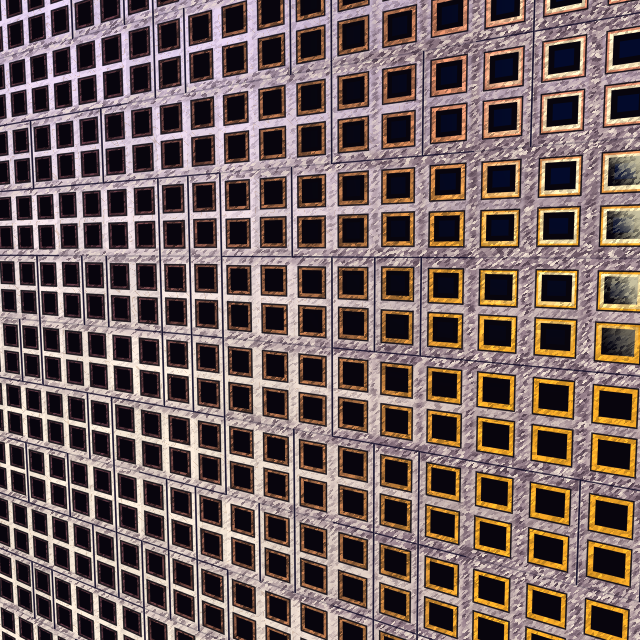
Write a three.js fragment shader that draws this pattern.

```glsl
// Oblique view of a stone facade: paired square windows, bronze frames, staggered panel joints.
varying vec2 vUv;

// Perspective of the wall (y down): point = (ORIGIN + k*ACROSS + j*DOWN) / (1 + dot(FADE, kj))
const vec2 ORIGIN = vec2(0.967, 0.495);
const vec2 ACROSS = vec2(-0.0555, 0.0197);
const vec2 DOWN = vec2(0.0098, 0.1896);
const vec2 FADE = vec2(0.0501, 0.018);

// Sizes as parts of one bay (width, storey height)
const vec2 WINDOW_HALF = vec2(0.345, 0.172);
const float ROW_OFFSET = 0.222;
const float FRAME = 0.095;
const float JITTER = 0.012;
// Sizes as parts of the canvas
const float SOFT = 0.0011;
const float JOINT = 0.0013;
const vec2 FLECK_SCALE = vec2(125.0, 330.0);
const float FLECK_ANGLE = 0.62;

const vec3 CREAM = vec3(0.99, 0.93, 0.86);
const vec3 LAVENDER = vec3(0.90, 0.83, 0.95);
const vec3 MAUVE = vec3(0.60, 0.51, 0.55);
const vec3 SHADE = vec3(0.30, 0.23, 0.28);
const vec3 INK = vec3(0.03, 0.02, 0.05);
const vec3 NAVY = vec3(0.01, 0.04, 0.17);
const vec3 PLUM = vec3(0.30, 0.18, 0.21);
const vec3 BRONZE = vec3(0.58, 0.38, 0.25);
const vec3 GOLD = vec3(0.93, 0.64, 0.16);
const vec3 COPPER = vec3(0.86, 0.55, 0.43);
const vec3 GLARE = vec3(0.98, 0.94, 0.78);

float hash(vec2 p) {
  return fract(sin(dot(p, vec2(12.99, 78.23))) * 4375.5);
}

// Cellular noise: x = distance to nearest seed, y = random value of that seed
vec2 cellular(vec2 p) {
  vec2 nearest = vec2(9.0, 0.0);
  for (int y = -1; y <= 1; y++) {
    for (int x = -1; x <= 1; x++) {
      vec2 id = floor(p) + vec2(float(x), float(y));
      vec2 seed = id + vec2(hash(id), hash(id + 31.7));
      float d = length(p - seed);
      if (d < nearest.x) nearest = vec2(d, hash(id + 7.3));
    }
  }
  return nearest;
}

float box(vec2 p, vec2 halfSize) {
  vec2 d = abs(p) - halfSize;
  return length(max(d, 0.0)) + min(max(d.x, d.y), 0.0);
}

float inside(float d) { return 1.0 - smoothstep(-SOFT, SOFT, d); }

float veins(vec2 p) {
  float wave = sin(p.x * 95.0 + 3.0 * sin(p.y * 71.0) + 2.0 * sin(p.x * 157.0 + p.y * 123.0));
  return 1.0 - smoothstep(0.02, 0.16, abs(wave));
}

void main() {
  // Undo the perspective to find bay k (leftward) and storey j (downward)
  vec2 s = vec2(vUv.x, 1.0 - vUv.y);
  vec2 a = FADE.x * s - ACROSS, b = FADE.y * s - DOWN, r = ORIGIN - s;
  vec2 kj = vec2(r.x * b.y - b.x * r.y, a.x * r.y - r.x * a.y) / (a.x * b.y - b.x * a.y);
  vec2 bay = abs(vec2(a.x, b.y)) / (1.0 + dot(FADE, kj));
  vec2 cell = floor(kj + 0.5);
  vec2 local = kj - cell;
  float row = local.y < 0.0 ? -1.0 : 1.0;
  vec2 windowId = vec2(cell.x, cell.y * 2.0 + row);

  // Diagonal grit
  float ca = cos(FLECK_ANGLE), sa = sin(FLECK_ANGLE);
  vec2 along = vec2(ca * vUv.x + sa * vUv.y, ca * vUv.y - sa * vUv.x);
  vec2 fleck = cellular(along * FLECK_SCALE);
  float grit = (fleck.y - 0.5) * 2.0 * (1.0 - smoothstep(0.45, 1.0, fleck.x));

  // Stone: bright veined panels, rough grey bands between storeys
  float right = smoothstep(0.25, 0.95, vUv.x);
  float band = smoothstep(0.37, 0.45, abs(local.y));
  float pier = smoothstep(0.38, 0.49, abs(local.x)) * right;
  float rough = max(band, pier);
  vec3 stone = mix(CREAM, LAVENDER, smoothstep(0.3, 1.0, vUv.y));
  stone = mix(stone, vec3(0.72, 0.58, 0.46), 0.4 * veins(vUv) * (1.0 - rough));
  stone = mix(stone, MAUVE, clamp(0.75 * right + rough * mix(0.4, 0.85, right), 0.0, 1.0));
  stone *= 0.95 + 0.09 * hash(cell + 3.1);
  float wear = grit * mix(0.12, 0.75, clamp(rough * 0.65 + right * 0.45, 0.0, 1.0));
  vec3 color = mix(stone, wear > 0.0 ? CREAM : SHADE, min(abs(wear) * 1.25, 1.0));

  // Staggered joints, kept or dropped per panel
  vec2 edge = abs(fract(kj) - 0.5) * bay;
  float upright = step(0.6, hash(vec2(floor(kj.x), cell.y) + 5.0));
  float level = mix(0.3, 0.9, step(0.45, hash(vec2(floor(cell.x / 3.0), floor(kj.y)) + 17.0)));
  float lip = inside(edge.x - JOINT * 2.2) * upright;
  color = mix(color, CREAM, 0.35 * lip);
  float joint = max(inside(edge.x - JOINT) * upright, inside(edge.y - JOINT * 0.8) * level);
  color = mix(color, INK + vec3(0.0, 0.0, 0.08), joint * 0.92);

  // Window frame, its colour drifting across the wall
  vec2 shift = JITTER * (vec2(hash(windowId), hash(windowId + 9.0)) - 0.5);
  vec2 p = vec2(-local.x, row * ROW_OFFSET - local.y) + shift;
  p *= bay;
  vec2 halfSize = WINDOW_HALF * bay;
  float thick = FRAME * bay.x;
  float outer = box(p, halfSize);
  float inner = box(p - vec2(0.06, 0.14) * thick, halfSize - thick);
  vec3 metal = mix(PLUM, BRONZE, smoothstep(0.15, 0.5, vUv.x));
  vec3 gilt = mix(GOLD, COPPER, smoothstep(0.58, 0.85, vUv.y));
  metal = mix(metal, gilt, smoothstep(0.5, 0.8, vUv.x));
  float shine = smoothstep(0.68, 0.9, vUv.x) * smoothstep(0.42, 0.58, vUv.y);
  metal = mix(metal, GLARE, shine * inside(outer + thick * 0.45) * 0.85);
  metal *= 1.0 + 0.5 * grit * (1.0 - 0.6 * right);
  color = mix(color, INK, inside(outer - SOFT) * 0.9);
  color = mix(color, metal, inside(outer + SOFT * 1.2));

  // Glass, with sky blue at upper right and a sunlit reflection in two storeys
  vec3 glass = mix(INK, NAVY, smoothstep(0.4, 0.9, vUv.x) * smoothstep(0.35, 0.75, vUv.y) * inside(inner + thick));
  float sunlit = step(abs(cell.x), 0.5) * step(abs(cell.y + 0.5), 0.6);
  float sheen = smoothstep(-0.9, 1.1, (p.x + p.y * 0.7) / halfSize.x + 0.4 * grit);
  glass = mix(glass, GLARE * 0.85, sunlit * sheen * mix(0.4, 0.95, hash(windowId + 2.0)));
  color = mix(color, glass, inside(inner));

  gl_FragColor = vec4(clamp(color, 0.0, 1.0), 1.0);
}
```
